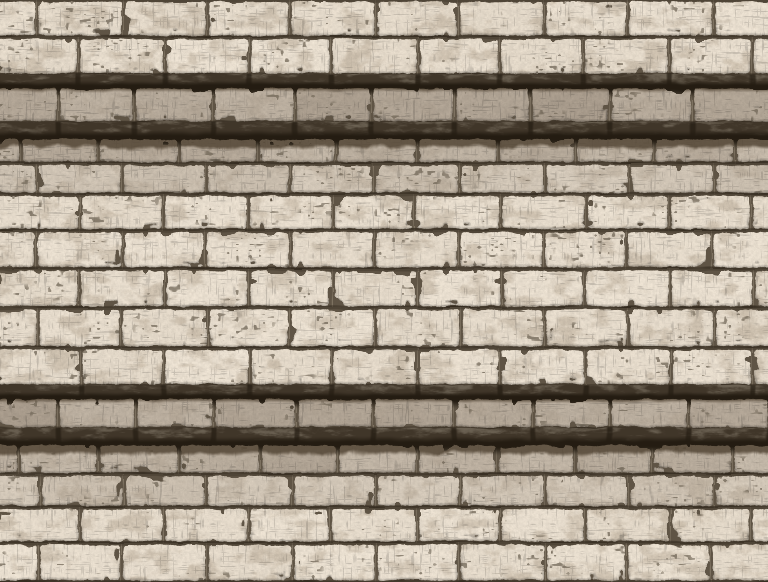
Reproduce this texture procedurally as a Shadertoy shader.

```glsl
// Weathered cream brick wall with two stepped ledges casting dark shadows.

const vec3 CREAM  = vec3(0.91, 0.87, 0.81);
const vec3 SAND   = vec3(0.78, 0.73, 0.66);
const vec3 STONE  = vec3(0.65, 0.60, 0.54);
const vec3 MORTAR = vec3(0.44, 0.40, 0.34);
const vec3 UMBER  = vec3(0.25, 0.21, 0.16);
const vec3 SOOT   = vec3(0.14, 0.11, 0.07);

// Top of each brick course, in percent of the wall height
const int COURSES = 15;
const float TOPS[16] = float[16](0.0, 6.4, 14.9, 23.6, 28.1, 33.4, 39.6, 46.2,
                                 52.9, 59.8, 68.3, 76.2, 81.5, 87.2, 93.3, 100.0);

float hash(vec2 p) {
    return fract(sin(dot(p, vec2(127.1, 311.7))) * 43758.5);
}

float noise(vec2 p) {
    vec2 i = floor(p), f = fract(p);
    f = f * f * (3.0 - 2.0 * f);
    return mix(mix(hash(i), hash(i + vec2(1, 0)), f.x),
               mix(hash(i + vec2(0, 1)), hash(i + vec2(1, 1)), f.x), f.y);
}

float fbm(vec2 p) {
    float sum = 0.0, amp = 0.5;
    for (int i = 0; i < 4; i++) {
        sum += amp * noise(p);
        p = p * 2.07 + 17.3;
        amp *= 0.5;
    }
    return sum / 0.9375;
}

float roundBox(vec2 p, vec2 halfSize, float radius) {
    vec2 q = abs(p) - halfSize + radius;
    return length(max(q, 0.0)) + min(max(q.x, q.y), 0.0) - radius;
}

// Centre line of the vertical joint with index k, slightly irregular
float jointX(float k, float row, float first, float pitch) {
    return first + k * pitch + 0.8 * (hash(vec2(k, row + 3.0)) - 0.5);
}

// Painted brick face: tone per brick, blotches, scratches and pits
vec3 brickFace(vec2 p, vec2 id, float dullness) {
    float tone = hash(id + 7.0);
    float blotch = smoothstep(0.46, 0.74, fbm(p * vec2(0.35, 0.5) + id * 5.3));
    vec3 col = mix(CREAM, SAND, 0.75 * blotch + 0.2 * tone);
    col = mix(col, STONE, dullness * (0.75 + 0.4 * tone));
    float scratch = max(noise(p * vec2(0.6, 6.0)), noise(p * vec2(5.0, 0.5) + 40.0));
    col *= 1.0 - 0.13 * smoothstep(0.72, 0.95, scratch);
    col *= 0.94 + 0.12 * fbm(p * 2.6);
    float pit = smoothstep(0.76, 0.9, noise(p * vec2(1.3, 2.0) + 11.0))
              * smoothstep(0.55, 0.75, noise(p * 0.3 + 5.0));
    return mix(col, MORTAR, 0.75 * pit);
}

// Mortar bed: lit upper lip, shadow under the brick above, dark joint edge
vec3 mortarBed(vec2 p, float above, float below, float side, float sheltered) {
    float depth = 0.8 * fbm(p * vec2(0.25, 0.8)) + 0.2;
    vec3 col = mix(MORTAR * 1.12, UMBER, 0.5 * smoothstep(0.0, 0.3, side));
    col = mix(col, mix(UMBER, SOOT, 0.4), smoothstep(-0.5, -0.2, below) * depth * 1.2);
    col = mix(col, UMBER, 0.5 * (1.0 - smoothstep(0.2, 0.5, above)));
    return mix(col, SOOT, sheltered * (1.0 - smoothstep(0.4, 2.2, above)));
}

// Underside of a projecting course
vec3 ledgeFace(vec2 p, float t, float jointDist) {
    float stain = fbm(p * vec2(0.4, 1.2));
    vec3 col = mix(MORTAR * 0.95, UMBER, smoothstep(0.2, 0.65, stain + 0.25 * t));
    col = mix(col, SOOT, smoothstep(0.45, 0.95, t));
    return mix(col, SOOT, 0.7 * (1.0 - smoothstep(0.2, 0.7, jointDist)));
}

void mainImage(out vec4 fragColor, in vec2 fragCoord) {
    float px = 100.0 / iResolution.y;
    vec2 p = vec2(fragCoord.x, iResolution.y - fragCoord.y) * px;
    vec2 w = p + 0.3 * (vec2(noise(p * 0.5), noise(p * 0.45 + 31.0)) - 0.5);

    // Find the course; the ledges recur every eight courses
    int row = 0;
    for (int i = 1; i < COURSES; i++) if (w.y >= TOPS[i]) row = i;
    int phase = row % 8;
    bool recessed = phase == 2 || phase == 3;
    float r = float(row);
    float ledge = phase == 1 ? 2.0 : phase == 2 ? 2.5 : 0.0;
    float top = TOPS[row], bottom = TOPS[row + 1] - ledge;

    // Running bond, with tighter spacing on the recessed courses
    float pitch = recessed ? 13.6 : 14.48;
    float first = phase == 2 ? 9.8 : phase == 3 ? 3.6 : phase % 2 == 0 ? 6.6 : 13.6;
    float k = floor((w.x - first) / pitch);
    if (w.x < jointX(k, r, first, pitch)) k -= 1.0;
    else if (w.x > jointX(k + 1.0, r, first, pitch)) k += 1.0;
    float left = jointX(k, r, first, pitch), right = jointX(k + 1.0, r, first, pitch);
    vec2 id = vec2(k, r);

    // Brick outline with worn edges and occasional chips
    vec2 size = vec2(right - left, bottom - top);
    float d = roundBox(w - vec2(left + right, top + bottom) * 0.5, size * 0.5 - 0.33, 0.5);
    d += 0.4 * (fbm(p * 1.4) - 0.5) + 0.9 * smoothstep(0.76, 0.95, noise(p * 0.6 + 9.0));
    float cover = 1.0 - smoothstep(-0.6 * px, 0.6 * px, d);

    // Brick face, soft edge shading and the shadow cast from the ledge above
    float dullness = phase == 2 ? 0.85 : phase == 3 ? 0.75 : phase == 4 ? 0.4 : 0.0;
    vec3 face = brickFace(p, id, dullness);
    face *= 1.0 - 0.22 * smoothstep(-0.55, 0.0, d) * smoothstep(0.3, 0.9, (w.y - top) / size.y);
    float reach = phase == 3 ? 1.0 + 1.3 * fbm(p * vec2(0.4, 0.2)) : 0.6;
    float shade = recessed ? 1.0 - smoothstep(reach - 0.4, reach + 0.5, w.y - top) : 0.0;
    face = mix(face, UMBER * 1.3, 0.85 * shade);

    // Assemble bricks, mortar and ledge
    float sheltered = recessed ? 1.0 : 0.0;
    vec3 col = mortarBed(p, w.y - top, w.y - bottom, right - w.x, sheltered);
    col = mix(col, face, cover);
    if (ledge > 0.0) {
        float jointDist = min(w.x - left, right - w.x);
        vec3 under = ledgeFace(p, (w.y - bottom) / ledge, jointDist);
        col = mix(col, under, smoothstep(-0.6 * px, 0.6 * px, w.y - bottom + 0.15));
    }
    fragColor = vec4(col, 1.0);
}
```
